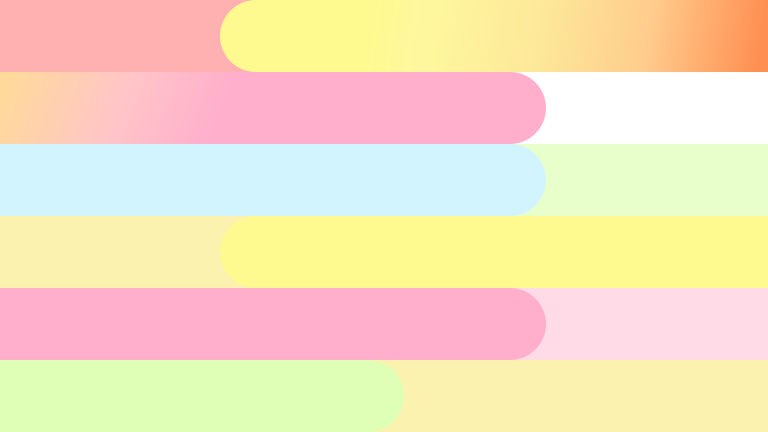
A Shadertoy shader for this background:

```glsl
// Six pastel horizontal bands, each with a round-ended bar, two of them shaded by gradients.

const vec3 YELLOW = vec3(1.0, 0.98, 0.56);
const vec3 PINK = vec3(1.0, 0.685, 0.8);
const vec3 CREAM = vec3(0.99, 0.95, 0.685);

// Bands run from top to bottom
const vec3 barColor[6] = vec3[6](YELLOW, PINK, vec3(0.825, 0.955, 1.0),
                                 YELLOW, PINK, vec3(0.87, 1.0, 0.71));
const vec3 bandColor[6] = vec3[6](vec3(1.0, 0.69, 0.69), vec3(1.0), vec3(0.91, 1.0, 0.8),
                                  CREAM, vec3(1.0, 0.86, 0.905), CREAM);
const float capCenter[6] = float[6](3.556, 7.083, 7.083, 3.556, 7.083, 5.111);
const float capSide[6] = float[6](-1.0, 1.0, 1.0, -1.0, 1.0, 1.0);

// Yellow fading through peach to orange at the right
vec3 sunsetFade(vec2 p) {
    float x = p.x - 0.15 * (p.y - 0.5);
    vec3 color = mix(YELLOW, vec3(1.0, 0.97, 0.62), smoothstep(5.0, 5.9, x));
    color = mix(color, vec3(0.99, 0.91, 0.6), clamp((x - 5.9) / 1.6, 0.0, 1.0));
    color = mix(color, vec3(1.0, 0.8, 0.55), clamp((x - 7.5) / 1.5, 0.0, 1.0));
    return mix(color, vec3(1.0, 0.56, 0.32), clamp((x - 9.0) / 1.6, 0.0, 1.0));
}

// Peach at the left fading through pale rose to pink, on a slant
vec3 roseFade(vec2 p) {
    float x = p.x - 0.4 * (p.y - 0.5);
    vec3 color = mix(vec3(1.0, 0.85, 0.61), vec3(1.0, 0.775, 0.78), clamp(x / 1.6, 0.0, 1.0));
    return mix(color, PINK, clamp((x - 1.6) / 1.5, 0.0, 1.0));
}

void mainImage(out vec4 fragColor, in vec2 fragCoord) {
    // One unit is the height of one band
    vec2 uv = fragCoord / iResolution.y * 6.0;
    float pixel = 6.0 / iResolution.y;
    vec3 color = bandColor[0];

    for (int i = 0; i < 6; i++) {
        float top = 6.0 - float(i);
        vec2 p = vec2(uv.x, uv.y - top + 1.0);

        // Distance to a bar that extends endlessly away from its round cap
        float along = max(capSide[i] * (p.x - capCenter[i]), 0.0);
        float dist = length(vec2(along, p.y - 0.5)) - 0.5;
        float bar = clamp(0.5 - dist / pixel, 0.0, 1.0);

        vec3 fill = i == 0 ? sunsetFade(p) : i == 1 ? roseFade(p) : barColor[i];
        vec3 band = mix(bandColor[i], fill, bar);

        // Each band covers everything below its top edge
        color = mix(color, band, clamp((top - uv.y) / pixel + 0.5, 0.0, 1.0));
    }
    fragColor = vec4(color, 1.0);
}
```
